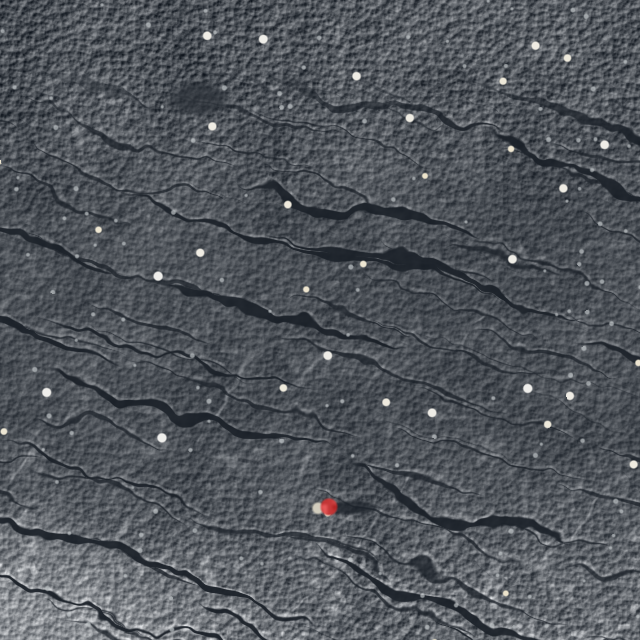
Write a WebGL 2 fragment shader that draws this texture.

```glsl
#version 300 es
precision highp float;
// Weathered slate-grey rubber with slanting cracks, pale lips, veins and grit.
uniform vec2 u_resolution;
out vec4 fragColor;

vec2 hash2(vec2 p) {
  vec3 q = fract(p.xyx * vec3(0.1031, 0.1030, 0.0973));
  q += dot(q, q.yzx + 33.33);
  return fract((q.xx + q.yz) * q.zy);
}

float valueNoise(vec2 p) {
  vec2 cell = floor(p), f = fract(p);
  f = f * f * (3.0 - 2.0 * f);
  float low = mix(hash2(cell).x, hash2(cell + vec2(1, 0)).x, f.x);
  float high = mix(hash2(cell + vec2(0, 1)).x, hash2(cell + vec2(1, 1)).x, f.x);
  return mix(low, high, f.y);
}

// Cellular noise: distance to the nearest point, then two random values of it.
vec3 cellular(vec2 p) {
  vec2 base = floor(p);
  vec3 nearest = vec3(9.0);
  for (int j = -1; j <= 1; j++)
    for (int i = -1; i <= 1; i++) {
      vec2 cell = base + vec2(i, j);
      float dist = length(cell + hash2(cell) - p);
      if (dist < nearest.x) nearest = vec3(dist, hash2(cell + 71.0));
    }
  return nearest;
}

// Cellular bumps lit from the upper left.
float relief(vec2 p) {
  return cellular(p + vec2(0.25, -0.3)).x - cellular(p).x;
}

float softEllipse(vec2 p, vec2 centre, vec2 radius, float softness) {
  return 1.0 - smoothstep(1.0 - softness, 1.0 + softness, length((p - centre) / radius));
}

// Scattered tapered fissures along an axis: x = dark gap, y = pale upper lip.
vec2 fissures(vec2 p, vec2 axis, vec2 grid, float width, float seed, float edge) {
  vec2 q = vec2(dot(p, axis), dot(p, vec2(-axis.y, axis.x)));
  q.y += 0.050 * (valueNoise(p * 6.0 + seed) - 0.5);
  q.y += 0.022 * (valueNoise(p * 21.0 + seed) - 0.5);
  q.y += 0.008 * (valueNoise(p * 65.0 + seed) - 0.5);
  float swell = 0.35 + 1.2 * valueNoise(p * 27.0 + seed);
  vec2 g = q * grid, result = vec2(0.0);
  for (int j = -1; j <= 1; j++)
    for (int i = -1; i <= 1; i++) {
      vec2 cell = floor(g) + vec2(i, j);
      vec2 centre = cell + 0.1 + 0.8 * hash2(cell + seed);
      vec2 trait = hash2(cell + seed + 37.0);
      float along = (g.x - centre.x) / mix(0.45, 1.0, trait.x);
      float taper = max(0.0, 1.0 - along * along);
      float strength = smoothstep(0.15, 0.9, trait.y);
      float halfWidth = width * taper * strength * swell;
      float dist = (g.y - centre.y) / grid.y;
      float shown = smoothstep(0.0, 0.25, taper * strength);
      float gap = shown * (1.0 - smoothstep(halfWidth - edge, halfWidth + edge, abs(dist)));
      float lip = shown * (1.0 - smoothstep(0.0, 0.0045, abs(dist - halfWidth - 0.0025)));
      result = max(result, vec2(gap, lip));
    }
  return result;
}

// Bright grains: x = cover, y = random tone.
vec2 grit(vec2 p, float density, float share, float radius, float edge) {
  vec3 cell = cellular(p * density);
  float size = radius * mix(0.55, 1.0, cell.z);
  float cover = 1.0 - smoothstep(size - edge, size + edge, cell.x / density);
  return vec2(cover * step(cell.y, share), cell.z);
}

void main() {
  vec2 p = gl_FragCoord.xy / u_resolution.y;
  float edge = max(0.0016, 0.8 / u_resolution.y);
  float top = smoothstep(0.60, 0.92, p.y);
  float bottom = 1.0 - smoothstep(0.0, 0.36, p.y);

  // Broad light and patchy wear
  float tone = 0.305 + 0.085 * bottom + 0.035 * top * (0.4 + p.x);
  tone += 0.19 * (1.0 - smoothstep(0.0, 0.22, length(p * vec2(0.35, 1.0))));
  tone += 0.07 * (valueNoise(p * 7.0) - 0.5) + 0.06 * (valueNoise(p * 23.0) - 0.5);

  // Grain, roughest near the top and bottom
  float roughness = mix(0.17, 0.32, max(top, bottom));
  tone += roughness * (relief(p * vec2(70.0, 85.0)) + 0.75 * relief(p * 145.0 + 9.0));
  float fleck = smoothstep(0.62, 0.9, valueNoise(p * 95.0)) * valueNoise(p * 17.0 + 5.0);
  tone += fleck * mix(0.10, 0.27, bottom);

  // Pale veins across the cracks
  vec2 veins = fissures(p, vec2(0.64, 0.768), vec2(5.0, 8.0), 0.001, 11.0, 0.002);
  float veinMask = (1.0 - smoothstep(0.35, 0.7, p.y)) * valueNoise(p * 40.0 + 3.0);
  tone += veins.y * veinMask * 0.19;

  // Large and small cracks
  vec2 slant = vec2(0.952, -0.306);
  float fade = 1.0 - smoothstep(0.78, 0.93, p.y);
  vec2 large = fissures(p, slant, vec2(2.6, 9.0), 0.0075, 3.0, edge) * fade;
  vec2 small = fissures(p, slant, vec2(5.0, 15.0), 0.0032, 57.0, edge) * fade;
  float lip = max(large.y, small.y * 0.8) * (0.25 + valueNoise(p * 55.0));
  tone += lip * mix(0.13, 0.22, bottom);
  tone = mix(tone, 0.12 + 0.03 * valueNoise(p * 80.0), max(large.x * 0.95, small.x * 0.75));

  // Dull stain and the shadow of a pebble
  tone = mix(tone, 0.19, 0.7 * softEllipse(p, vec2(0.31, 0.845), vec2(0.045, 0.025), 0.4));
  tone = mix(tone, 0.13, 0.8 * softEllipse(p, vec2(0.55, 0.207), vec2(0.035, 0.010), 0.4));

  // Cool tint that fades in the lights
  tone = clamp(tone, 0.08, 0.9);
  vec3 colour = tone + vec3(-0.021, 0.0, 0.027) * (1.25 - tone);

  // Grit and a red pebble
  vec2 coarse = grit(p, 27.0, 0.045, 0.0075, edge);
  vec2 fine = grit(p + 4.0, 48.0, 0.05, 0.004, edge);
  colour = mix(colour, vec3(0.76, 0.78, 0.79), fine.x * 0.7);
  colour = mix(colour, mix(vec3(0.93, 0.89, 0.78), vec3(0.94), coarse.y), coarse.x);
  colour = mix(colour, vec3(0.82, 0.80, 0.74), softEllipse(p, vec2(0.497, 0.206), vec2(0.009), 0.3));
  vec3 red = vec3(0.80, 0.25, 0.25) + 0.25 * (valueNoise(p * 130.0) - 0.5);
  colour = mix(colour, red, softEllipse(p, vec2(0.514, 0.208), vec2(0.013), 0.2));
  fragColor = vec4(colour, 1.0);
}
```
